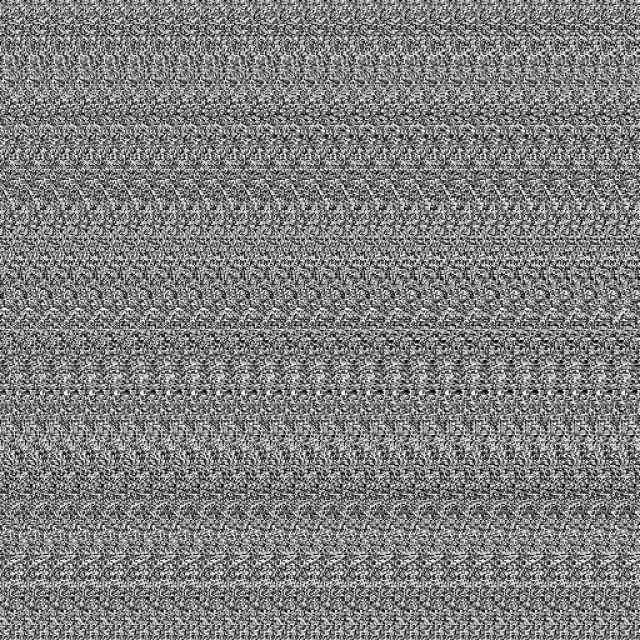
Write a WebGL 2 fragment shader that draws this pattern.

```glsl
#version 300 es
precision highp float;

uniform vec2 u_resolution;
out vec4 outColor;

const float GRID = 512.0;        // grains along each side
const float REPEATS = 26.0;      // strips across the canvas
const float RELIEF = 2.5;        // depth shift, in grains
const float RELIEF_SCALE = 3.5;  // relief cells across the canvas
const int MAX_STEPS = 40;
const vec3 BLACK = vec3(0.0);
const vec3 WHITE = vec3(1.0);

// Integer hash giving an even spread in 0..1
float hash(vec2 cell, uint seed) {
    uvec2 q = uvec2(ivec2(cell) + 4096);
    uint h = q.x * 1597334677u ^ q.y * 3812015801u ^ seed * 2654435769u;
    h = (h ^ (h >> 16)) * 2246822519u;
    h = (h ^ (h >> 13)) * 3266489917u;
    h ^= h >> 16;
    return float(h >> 8) / 16777216.0;
}

float cornerSlope(vec2 cell, vec2 offset) {
    float angle = 6.28318 * hash(cell, 7u);
    return dot(vec2(cos(angle), sin(angle)), offset);
}

float gradientNoise(vec2 p) {
    vec2 cell = floor(p);
    vec2 f = p - cell;
    vec2 blend = f * f * f * (f * (f * 6.0 - 15.0) + 10.0);
    vec2 right = vec2(1.0, 0.0);
    vec2 up = vec2(0.0, 1.0);
    float low = mix(cornerSlope(cell, f), cornerSlope(cell + right, f - right), blend.x);
    float high = mix(cornerSlope(cell + up, f - up), cornerSlope(cell + 1.0, f - 1.0), blend.x);
    return mix(low, high, blend.y);
}

// Strip width at a grain: narrower where the hidden relief rises
float stripWidth(vec2 grain, float relief) {
    float height = gradientNoise(grain / GRID * RELIEF_SCALE);
    return floor(GRID / REPEATS - relief * height + 0.5);
}

// Step left strip by strip to the grain that seeds this one
float stereoGrain(vec2 grain, float relief) {
    for (int i = 0; i < MAX_STEPS; i++) {
        float width = stripWidth(grain, relief);
        if (grain.x < width) break;
        grain.x -= width;
    }
    return hash(grain, 1u);
}

void main() {
    vec2 p = gl_FragCoord.xy / u_resolution * GRID - 0.5;
    vec2 cell = floor(p);

    // Blend neighbouring grains across one screen pixel
    vec2 pixelsPerGrain = u_resolution / GRID;
    vec2 edge = clamp((p - cell - 0.5) * pixelsPerGrain + 0.5, 0.0, 1.0);

    float shade = 0.0;
    for (int j = 0; j < 2; j++) {
        for (int i = 0; i < 2; i++) {
            vec2 corner = vec2(i, j);
            vec2 weight = mix(1.0 - edge, edge, corner);
            float share = weight.x * weight.y;
            if (share > 0.0) shade += share * stereoGrain(cell + corner, RELIEF);
        }
    }
    outColor = vec4(mix(BLACK, WHITE, shade), 1.0);
}
```
